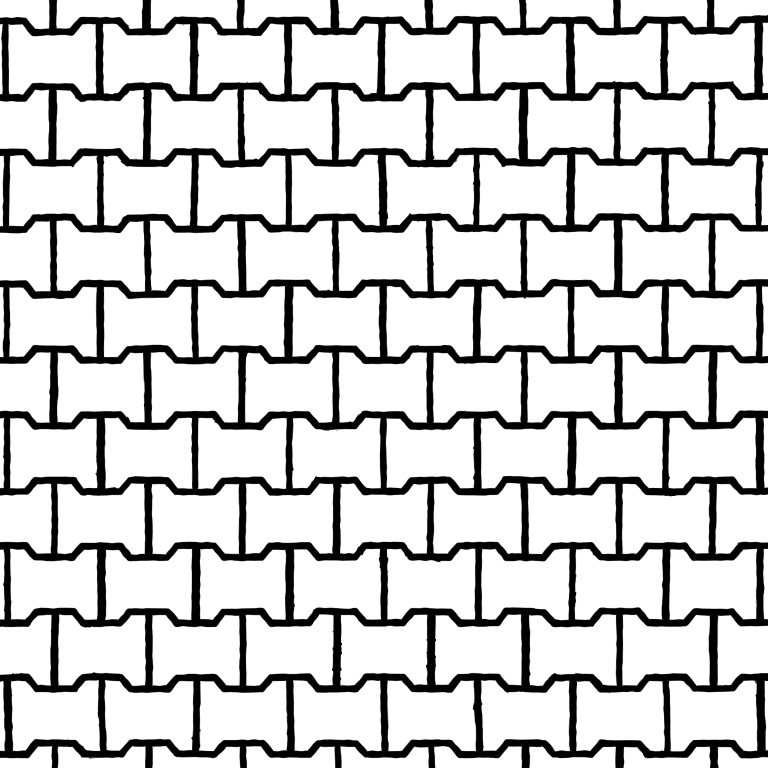
Reproduce this pattern procedurally as a WebGL 2 fragment shader.

```glsl
#version 300 es
precision highp float;

#define COLUMN_PITCH 0.12253
#define ROW_PITCH 0.08548
#define STEP_HEIGHT 0.0147
#define FIRST_JOINT vec2(0.0071, 0.0273)
#define DRIFT vec2(0.0036, -0.0018)
#define COURSE_WIDTH 0.0091
#define JOINT_WIDTH_MIN 0.0080
#define JOINT_WIDTH_MAX 0.0114
#define WOBBLE 0.0016
#define ROUGHNESS 0.0014
#define INK vec3(0.005)
#define PAPER vec3(1.0)

uniform vec2 u_resolution;
out vec4 fragColor;

float hash(vec2 p) {
    vec3 q = fract(p.xyx * vec3(0.1031, 0.1030, 0.0973));
    q += dot(q, q.yzx + 33.33);
    return fract((q.x + q.y) * q.z);
}

float noise(vec2 p) {
    vec2 cell = floor(p), f = fract(p);
    f = f * f * (3.0 - 2.0 * f);
    return mix(mix(hash(cell), hash(cell + vec2(1, 0)), f.x),
               mix(hash(cell + vec2(0, 1)), hash(cell + vec2(1, 1)), f.x), f.y);
}

float segmentDistance(vec2 p, vec2 a, vec2 b) {
    vec2 ab = b - a;
    return length(p - a - ab * clamp(dot(p - a, ab) / dot(ab, ab), 0.0, 1.0));
}

// Stepped course line: upper shelf, ramp, lower shelf, mirrored about x = 0.
float courseDistance(vec2 p) {
    vec2 rampTop = vec2(0.2 * COLUMN_PITCH, 0.0);
    vec2 rampFoot = vec2(0.3 * COLUMN_PITCH, STEP_HEIGHT);
    p.x = abs(p.x);
    float d = segmentDistance(p, vec2(0.0), rampTop);
    d = min(d, segmentDistance(p, rampTop, rampFoot));
    return min(d, segmentDistance(p, rampFoot, vec2(0.5 * COLUMN_PITCH, STEP_HEIGHT)));
}

// Signed distance to the lines of one row of bricks; y runs downward.
float rowDistance(vec2 p, float row) {
    float x = p.x / COLUMN_PITCH - 0.5 * mod(row, 2.0);
    float column = floor(x + 0.5);
    vec2 local = vec2((x - column) * COLUMN_PITCH, p.y - row * ROW_PITCH);
    float course = courseDistance(local) - 0.5 * COURSE_WIDTH;

    // Each upright joint has its own width and a slight lean.
    vec2 id = vec2(column, row) + 20.0;
    float width = mix(JOINT_WIDTH_MIN, JOINT_WIDTH_MAX, pow(hash(id), 1.5));
    float lean = (hash(id + 57.0) - 0.5) * WOBBLE;
    vec2 foot = vec2(lean, ROW_PITCH + STEP_HEIGHT - 0.001);
    float joint = segmentDistance(local, vec2(-lean, 0.001), foot) - 0.5 * width;
    return min(course, joint);
}

void main() {
    float scale = min(u_resolution.x, u_resolution.y);
    vec2 uv = gl_FragCoord.xy / scale;
    uv.y = u_resolution.y / scale - uv.y;

    // Small drift across the sheet and hand-drawn wobble.
    vec2 p = uv - FIRST_JOINT - DRIFT * vec2(uv.y, uv.x * (1.0 - uv.y));
    p += WOBBLE * (vec2(noise(uv * 24.0), noise(uv * 24.0 + 71.0)) - 0.5);

    float baseRow = floor(p.y / ROW_PITCH);
    float d = 1.0;
    for (int k = -1; k <= 1; k++) {
        d = min(d, rowDistance(p, baseRow + float(k)));
    }

    // Ragged ink edges with occasional burrs.
    d += ROUGHNESS * (noise(uv * 130.0 + 13.0) - 0.5);
    float burr = smoothstep(0.72, 1.0, noise(uv * 180.0 + 5.0));
    d -= ROUGHNESS * burr * smoothstep(0.5, 0.8, noise(uv * 18.0 + 40.0));

    float edge = 0.75 / scale;
    fragColor = vec4(mix(INK, PAPER, smoothstep(-edge, edge, d)), 1.0);
}
```
